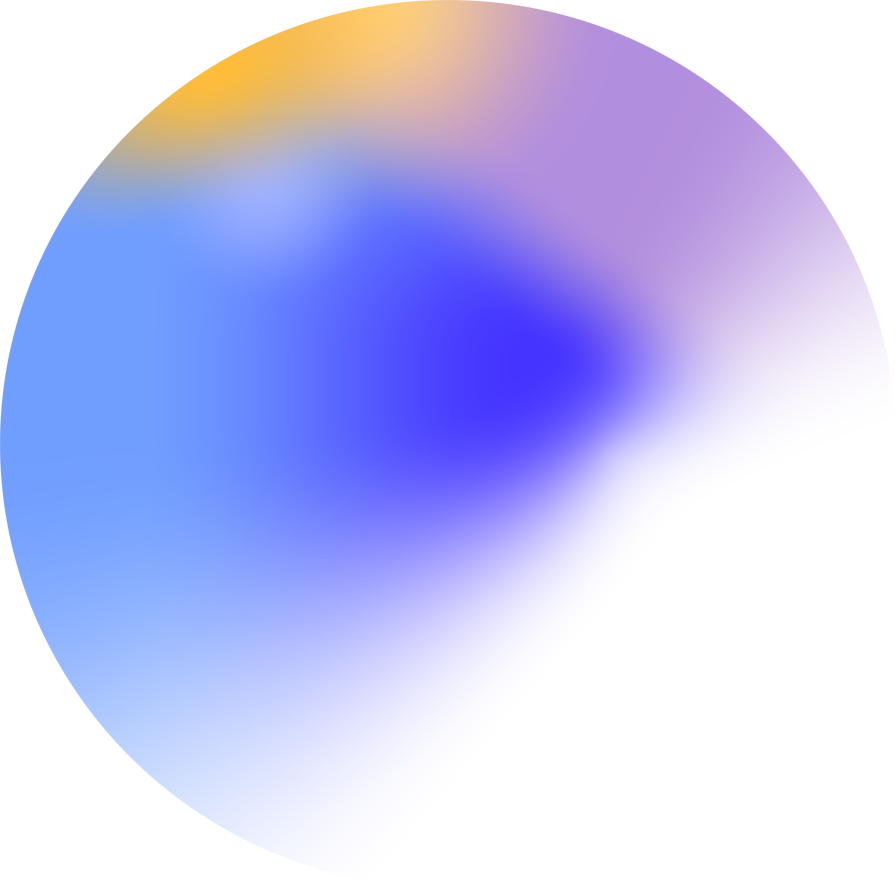
Give the GLSL for this background, as a Shadertoy shader.

```glsl
const vec3 PAPER    = vec3(1.0);
const vec3 AZURE    = vec3(0.44, 0.62, 1.00);
const vec3 INDIGO   = vec3(0.27, 0.20, 1.00);
const vec3 VIOLET   = vec3(0.70, 0.56, 0.87);
const vec3 LAVENDER = vec3(0.68, 0.73, 1.00);
const vec3 PEACH    = vec3(1.00, 0.82, 0.51);
const vec3 AMBER    = vec3(1.00, 0.74, 0.22);

// Blob centres and radii, in fractions of the canvas
const vec2 PEACH_POS       = vec2(0.42, 1.00);
const vec2 PEACH_RADII     = vec2(0.27);
const vec2 AMBER_POS       = vec2(0.24, 0.92);
const vec2 AMBER_RADII     = vec2(0.30, 0.16);
const vec2 AMBER_AXIS      = vec2(0.90, 0.436);
const vec2 LAVENDER_POS    = vec2(0.295, 0.79);
const vec2 LAVENDER_RADII  = vec2(0.14);
const float LAVENDER_POWER = 0.75;

// White fade: two soft half planes that meet near the apex
const vec2 FADE_APEX    = vec2(0.68, 0.49);
const vec2 LOWER_POINT  = vec2(0.586, 0.423);
const vec2 LOWER_NORMAL = vec2(0.485, -0.874);
const vec2 RIGHT_POINT  = vec2(0.713, 0.547);
const vec2 RIGHT_NORMAL = vec2(0.731, -0.682);
const float RIGHT_BEND  = 0.10;
const float FADE_WIDTH  = 0.075;
const float FADE_SPREAD = 0.40;
const float FADE_ROUND  = 0.04;

float smoothMax(float a, float b, float k) {
    float h = max(k - abs(a - b), 0.0) / k;
    return max(a, b) + 0.25 * k * h * h;
}

// Soft ellipse: 1 at its centre, 0 at its rim
float softBlob(vec2 p, vec2 centre, vec2 radii, vec2 axis) {
    vec2 d = p - centre;
    vec2 local = vec2(dot(d, axis), dot(d, vec2(-axis.y, axis.x)));
    return 1.0 - smoothstep(0.0, 1.0, length(local / radii));
}

// Amount of white; the transition widens away from the apex
float whiteFade(vec2 p) {
    float reach = length(p - FADE_APEX);
    float lower = dot(p - LOWER_POINT, LOWER_NORMAL);
    float right = dot(p - RIGHT_POINT, RIGHT_NORMAL) - RIGHT_BEND * reach;
    float halfWidth = FADE_WIDTH + FADE_SPREAD * reach;
    return smoothstep(-halfWidth, halfWidth, smoothMax(lower, right, FADE_ROUND));
}

vec3 gradientColour(vec2 p) {
    // Cool base: azure at the left, indigo core, violet at the upper right
    float core = smoothstep(0.14, 0.60, p.x) * (1.0 - smoothstep(0.60, 0.95, p.y));
    float upper = smoothstep(0.64, 0.84, p.y + 0.8 * (p.x - 0.56));
    vec3 colour = mix(AZURE, INDIGO, core);
    colour = mix(colour, VIOLET, upper);

    // Pale spot below the warm glow
    float spot = softBlob(p, LAVENDER_POS, LAVENDER_RADII, vec2(1.0, 0.0));
    colour = mix(colour, LAVENDER, LAVENDER_POWER * spot);

    // Warm glow along the top
    colour = mix(colour, PEACH, softBlob(p, PEACH_POS, PEACH_RADII, vec2(1.0, 0.0)));
    colour = mix(colour, AMBER, softBlob(p, AMBER_POS, AMBER_RADII, AMBER_AXIS));

    return mix(colour, PAPER, whiteFade(p));
}

void mainImage(out vec4 fragColor, in vec2 fragCoord) {
    vec2 uv = fragCoord / iResolution.xy;

    // Disc that fills the canvas, with a smooth rim
    float rim = length(uv - 0.5) - 0.5;
    float edge = 0.75 / min(iResolution.x, iResolution.y);
    float disc = 1.0 - smoothstep(-edge, edge, rim);

    fragColor = vec4(mix(PAPER, gradientColour(uv), disc), 1.0);
}
```
